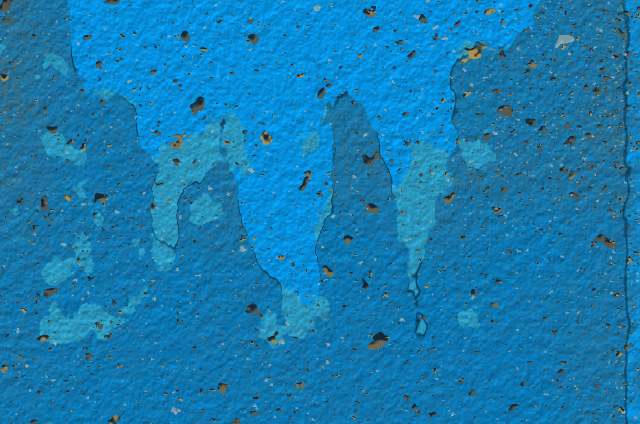
Write a Shadertoy shader that draws this texture.

```glsl
// Weathered blue wall: flaking bright paint over dull paint, with rusty pits and pale specks.

const vec3 BASE_BLUE   = vec3(0.035, 0.465, 0.70);
const vec3 DULL_BLUE   = vec3(0.12, 0.445, 0.615);
const vec3 GREY_BLUE   = vec3(0.22, 0.42, 0.50);
const vec3 BRIGHT_BLUE = vec3(0.02, 0.56, 0.86);
const vec3 TEAL        = vec3(0.16, 0.585, 0.735);
const vec3 SHADOW      = vec3(0.07, 0.13, 0.18);
const vec3 RUST        = vec3(0.36, 0.34, 0.28);
const vec3 OCHRE       = vec3(0.74, 0.57, 0.27);
const vec3 PALE        = vec3(0.60, 0.70, 0.72);

const float COAT_CENTER  = 0.68;  // middle of the bright coat
const float COAT_EDGE    = 0.76;  // height of its lower edge between tongues
const float TONGUE_STEP  = 0.30;  // distance between hanging tongues
const float TONGUE_DEPTH = 0.56;
const float COAT_RAGGED  = 0.62;
const float RELIEF       = 0.36;
const float GRAIN        = 0.85;
const float RIM_X        = 1.478; // rough strip along the right side

float hash(vec2 p) {
    return fract(sin(dot(p, vec2(127.1, 311.7))) * 43758.55);
}

float noise(vec2 p) {
    vec2 i = floor(p), f = fract(p);
    f = f * f * (3.0 - 2.0 * f);
    return mix(mix(hash(i), hash(i + vec2(1, 0)), f.x),
               mix(hash(i + vec2(0, 1)), hash(i + vec2(1, 1)), f.x), f.y);
}

float fbm(vec2 p) {
    float sum = 0.0, amp = 0.5;
    for (int i = 0; i < 6; i++) {
        sum += amp * noise(p);
        p = mat2(1.6, 1.2, -1.2, 1.6) * p + 7.3;
        amp *= 0.5;
    }
    return sum / 0.984;
}

float height(vec2 p) {
    return noise(p * 55.0) + 0.7 * noise(p * 120.0 + 9.0) + 0.4 * noise(p * 230.0);
}

// Positive inside the bright coat, which hangs down in ragged tongues
float coatField(vec2 p) {
    float x = p.x - COAT_CENTER + 0.16 * (fbm(p * 4.0 + 3.0) - 0.5);
    float envelope = exp(-x * x / 0.2);
    float tongue = 0.5 + 0.5 * cos(6.2832 * x / TONGUE_STEP);
    float edge = COAT_EDGE - TONGUE_DEPTH * envelope * tongue;
    edge += 0.6 * smoothstep(0.42, 0.72, abs(x));
    return p.y - edge + COAT_RAGGED * (fbm(p * vec2(8.0, 5.0) + 11.0) - 0.5);
}

// Scattered pits: shaded hollows filled with rust, ochre or pale grit
vec3 addPits(vec3 color, vec2 p, float cells, float share, float paleShare) {
    vec2 g = p * cells, home = floor(g);
    vec2 wobble = vec2(noise(g * 5.0), noise(g * 5.0 + 40.0)) - 0.5;
    float soft = 0.7 * cells / iResolution.y;
    for (int j = -1; j <= 1; j++)
    for (int i = -1; i <= 1; i++) {
        vec2 id = home + vec2(i, j);
        vec2 center = id + vec2(hash(id + cells), hash(id + cells + 57.0));
        vec2 place = center / cells;
        float kind = hash(id + 91.0 + cells);
        float size = hash(id + 133.0);
        float density = 0.65 + 0.7 * smoothstep(0.9, 1.3, place.x) * smoothstep(0.2, 0.7, place.y)
                      + 0.7 * smoothstep(1.38, RIM_X, place.x);
        float present = step(hash(id + 171.0 + cells), share * density);
        float radius = 0.07 + 0.14 * size * size;
        vec2 q = g - center + wobble * radius * 1.9;
        float body = present * smoothstep(soft, -soft, length(q * vec2(0.85, 1.15)) - radius);
        vec3 fill = mix(RUST, OCHRE, smoothstep(0.55, 1.0, kind));
        fill = mix(fill, PALE, step(kind, paleShare));
        float lit = smoothstep(-0.5, 0.5, (0.3 * q.x - q.y) / radius + 1.8 * (noise(g * 9.0) - 0.4));
        lit = max(lit, 0.85 * step(kind, paleShare));
        color = mix(color, mix(SHADOW, fill, lit), body * 0.92);
    }
    return color;
}

void mainImage(out vec4 fragColor, in vec2 fragCoord) {
    vec2 p = fragCoord / iResolution.y;
    float grain = noise(p * 170.0) + 0.5 * noise(p * 80.0 + 5.0) - 0.75;

    // Old paint, greyer toward the top and the sides
    float wear = 0.2 + 0.6 * smoothstep(0.25, 0.65, p.y)
               + 0.4 * smoothstep(1.2, 1.5, p.x) + 0.3 * smoothstep(0.2, 0.0, p.x)
               + 1.2 * (fbm(p * 5.0 + 23.0) - 0.5) + GRAIN * grain;
    vec3 color = mix(BASE_BLUE, DULL_BLUE, clamp(wear, 0.0, 1.0));
    color = mix(color, GREY_BLUE, smoothstep(0.95, 1.6, wear));

    // Bright coat, thinning to teal near its lower fringes
    float field = coatField(p);
    float coat = smoothstep(-0.008, 0.008, field);
    float thin = fbm(p * vec2(9.0, 6.0) + 17.0) - 0.4 + 0.6 * (0.42 - p.y) - 0.5 * field;
    vec3 coatColor = mix(BRIGHT_BLUE, TEAL, smoothstep(-0.015, 0.025, thin));
    coatColor = mix(coatColor, DULL_BLUE, 0.45 * smoothstep(0.2, 0.65, grain));
    color = mix(color, coatColor, coat);

    // Stray teal islands and the rough strip on the right
    float island = fbm(p * 8.0 + 31.0) + 0.1 * exp(-4.0 * p.x) - 0.74;
    color = mix(color, TEAL, smoothstep(-0.01, 0.01, island) * (1.0 - coat));
    float strip = p.x - RIM_X + 0.03 * (fbm(p * 22.0) - 0.5);
    color = mix(color, mix(BRIGHT_BLUE, DULL_BLUE, noise(p * 35.0)), smoothstep(-0.003, 0.003, strip));
    color *= 1.0 - 0.4 * smoothstep(0.006, 0.0, abs(strip));

    // Broken shadow line along flaking edges, then surface relief
    float crack = smoothstep(0.014, 0.0, abs(field + 0.008)) * smoothstep(0.5, 0.7, noise(p * 14.0));
    color *= 1.0 - 0.42 * crack;
    float slope = height(p) - height(p + vec2(-0.002, 0.004));
    color *= 1.0 + RELIEF * slope;

    // Pits from coarse to fine, ending in pale dust
    color = addPits(color, p, 11.0, 0.35, 0.06);
    color = addPits(color, p, 26.0, 0.50, 0.10);
    color = addPits(color, p, 52.0, 0.42, 0.30);
    color = addPits(color, p, 85.0, 0.16, 0.70);

    fragColor = vec4(clamp(color, 0.0, 1.0), 1.0);
}
```
